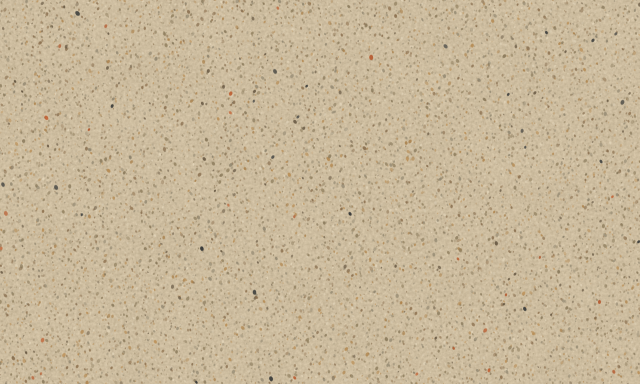
Give the GLSL for this texture, as a Shadertoy shader.

```glsl
// Fine sand-coloured quartz stone: pale ground with small brown, ochre and rare dark grains.

// Ground
const vec3 GROUND = vec3(0.805, 0.741, 0.625);
const float MOTTLE_FINE = 0.060;
const float MOTTLE_BROAD = 0.014;
const float FINE_SCALE = 125.0;
const float BROAD_SCALE = 9.0;

// Grain colours
const vec3 OLIVE = vec3(0.54, 0.475, 0.35);
const vec3 BROWN = vec3(0.53, 0.42, 0.29);
const vec3 OCHRE = vec3(0.69, 0.52, 0.30);
const vec3 GREY = vec3(0.56, 0.52, 0.43);
const vec3 UMBER = vec3(0.36, 0.30, 0.22);
const vec3 CHARCOAL = vec3(0.20, 0.21, 0.21);
const vec3 RUST = vec3(0.72, 0.36, 0.19);
const vec3 CREAM = vec3(0.87, 0.82, 0.72);

// Grain sizes, in canvas heights
const float SMALL_CELL = 0.0120;
const float LARGE_CELL = 0.0190;
const float FLECK_CELL = 0.0170;
const float RARE_CELL = 0.0900;
const float SOFTNESS = 0.0019;

uint mixBits(uint n) {
    n = (n ^ (n >> 16)) * 0x7feb352du;
    n = (n ^ (n >> 15)) * 0x846ca68bu;
    return n ^ (n >> 16);
}

// Four random values from 0 to 1 for a cell
vec4 hash4(vec2 cell, float seed) {
    ivec2 c = ivec2(cell);
    uint a = mixBits(uint(c.x + 4096) + mixBits(uint(c.y + 4096) + mixBits(uint(seed))));
    uint b = mixBits(a + 17u);
    return vec4(a & 65535u, a >> 16, b & 65535u, b >> 16) / 65535.0;
}

float cornerSlope(vec2 cell, vec2 offset) {
    float angle = 6.2832 * hash4(cell, 3.0).x;
    return dot(vec2(cos(angle), sin(angle)), offset);
}

float gradientNoise(vec2 p) {
    vec2 i = floor(p), f = p - i;
    vec2 u = f * f * f * (f * (f * 6.0 - 15.0) + 10.0);
    vec2 e = vec2(1.0, 0.0);
    float low = mix(cornerSlope(i, f), cornerSlope(i + e.xy, f - e.xy), u.x);
    float high = mix(cornerSlope(i + e.yx, f - e.yx), cornerSlope(i + e.xx, f - e.xx), u.x);
    return mix(low, high, u.y);
}

vec3 grainColour(float pick) {
    vec3 c = mix(OLIVE, GREY, step(0.34, pick));
    c = mix(c, BROWN, step(0.54, pick));
    c = mix(c, OCHRE, step(0.75, pick));
    return mix(c, UMBER, step(0.95, pick));
}

vec3 rareColour(float pick) {
    return mix(CHARCOAL, RUST, step(0.5, pick));
}

// Scatters one rounded, slightly tall grain in a share of the cells.
// kind: 0 common grains, 1 pale flecks, 2 rare accents
vec3 scatter(vec3 base, vec2 p, float cellSize, float density, vec2 radii, vec2 opacity, int kind, float seed) {
    vec2 home = floor(p / cellSize);
    float edge = max(SOFTNESS, 0.6 / iResolution.y);
    for (int y = -1; y <= 1; y++) {
        for (int x = -1; x <= 1; x++) {
            vec2 cell = home + vec2(x, y);
            vec4 place = hash4(cell, seed);
            vec4 look = hash4(cell, seed + 50.0);
            if (place.z > density) continue;

            // Tilted ellipse
            vec2 d = p - (cell + place.xy) * cellSize;
            float tilt = (place.w - 0.5) * 1.6;
            d = mat2(cos(tilt), sin(tilt), -sin(tilt), cos(tilt)) * d;
            d *= vec2(1.14, 0.84);
            float radius = mix(radii.x, radii.y, look.x * look.x);
            float cover = 1.0 - smoothstep(-edge, edge, length(d) - radius);

            vec3 tint = kind == 0 ? grainColour(look.y) : kind == 1 ? CREAM : rareColour(look.y);
            tint *= 0.94 + 0.12 * look.w;
            base = mix(base, tint, cover * mix(opacity.x, opacity.y, look.z));
        }
    }
    return base;
}

void mainImage(out vec4 fragColor, in vec2 fragCoord) {
    vec2 p = fragCoord / iResolution.y;

    // Mottled ground
    float fine = gradientNoise(p * FINE_SCALE) + 0.5 * gradientNoise(p * FINE_SCALE * 1.9 + 31.7);
    float broad = gradientNoise(p * BROAD_SCALE + 7.3);
    vec3 colour = GROUND + MOTTLE_FINE * fine + MOTTLE_BROAD * broad;

    // Pale flecks, then common grains, then rare accents
    colour = scatter(colour, p, FLECK_CELL, 0.55, vec2(0.0018, 0.0036), vec2(0.2, 0.7), 1, 11.0);
    colour = scatter(colour, p, SMALL_CELL, 0.68, vec2(0.0016, 0.0032), vec2(0.15, 0.65), 0, 23.0);
    colour = scatter(colour, p, LARGE_CELL, 0.50, vec2(0.0026, 0.0047), vec2(0.35, 0.85), 0, 37.0);
    colour = scatter(colour, p, RARE_CELL, 0.20, vec2(0.0032, 0.0060), vec2(0.65, 0.95), 2, 41.0);

    fragColor = vec4(clamp(colour, 0.0, 1.0), 1.0);
}
```
